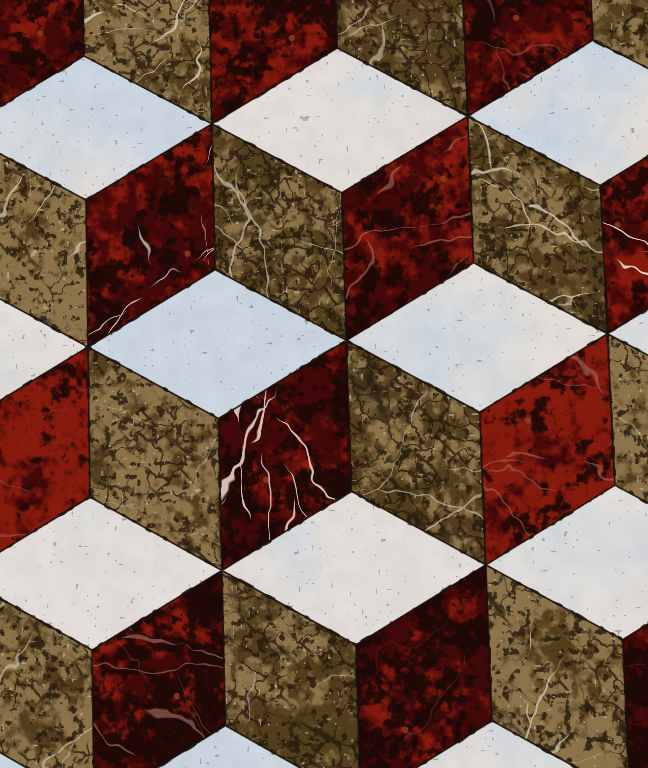
A Shadertoy shader for this pattern:

```glsl
// Draws a worn marble floor of tumbling blocks: white, red and olive rhombi in slight perspective.

const int WHITE = 0, RED = 1, OLIVE = 2;
const float STRIP_WIDTH = 0.167;   // width of one tile, in canvas heights
const float SLANT_SCALE = 0.244;   // lattice row offset to distance from a slanted joint
const float ROW_ASPECT = 1.68;     // lattice row height over strip width

struct Tile { int kind; vec2 id; vec2 local; float edge; };

float hash(vec2 p) {
    vec3 q = fract(p.xyx * 0.1031);
    q += dot(q, q.yzx + 33.33);
    return fract((q.x + q.y) * q.z);
}

vec2 hash2(vec2 p) { return vec2(hash(p), hash(p + 57.3)); }

float noise(vec2 p) {
    vec2 i = floor(p), f = fract(p);
    f = f * f * (3.0 - 2.0 * f);
    return mix(mix(hash(i), hash(i + vec2(1, 0)), f.x),
               mix(hash(i + vec2(0, 1)), hash(i + vec2(1, 1)), f.x), f.y);
}

float fbm(vec2 p) {
    float sum = 0.0, amp = 0.533;
    for (int i = 0; i < 4; i++) {
        sum += amp * noise(p);
        p = mat2(1.6, 1.2, -1.2, 1.6) * p + 3.7;
        amp *= 0.5;
    }
    return sum;
}

// Gap between the two nearest scattered points: zero on cell borders
float cellBorder(vec2 p) {
    vec2 cell = floor(p), near = vec2(9.0);
    for (int y = -1; y <= 1; y++)
    for (int x = -1; x <= 1; x++) {
        vec2 c = cell + vec2(x, y);
        float d = length(c + hash2(c) - p);
        near = d < near.x ? vec2(d, near.x) : vec2(near.x, min(near.y, d));
    }
    return near.y - near.x;
}

// Broken, wandering mineral veins across one tile
float veins(vec2 p, vec2 id, float maxWidth, float px) {
    float ink = 0.0, heading = 3.14 * hash(id + 2.5);
    for (int i = 0; i < 7; i++) {
        vec2 seed = id * 3.0 + float(i) * vec2(7.3, 13.1);
        float angle = heading + 1.5 * (hash(seed) - 0.5);
        vec2 dir = vec2(cos(angle), sin(angle));
        float wander = 0.22 * noise(p * 3.0 + seed) + 0.05 * noise(p * 13.0 + seed) - 0.13;
        float d = abs(dot(p, vec2(-dir.y, dir.x)) - 1.2 * (hash(seed + 4.0) - 0.5) + wander);
        float breaks = smoothstep(0.35, 0.75, noise(vec2(dot(p, dir) * 3.5, 0.0) + seed));
        float width = maxWidth * breaks * (0.15 + pow(hash(seed + 9.0), 3.0));
        float line = 1.0 - smoothstep(width - 0.5 * px, width + 0.7 * px, d);
        ink = max(ink, line * smoothstep(0.0, 0.004, width));
    }
    return ink;
}

// Each strip stacks half white, red, half white, olive; odd strips shift by one row
Tile findTile(vec2 g) {
    float strip = floor(g.x), f = g.x - strip, shift = mod(strip, 2.0);
    float q = g.y - shift - f / 3.0;
    float row = floor(q / 2.0);
    q -= 2.0 * row;
    vec2 id = vec2(strip, 2.0 * row + shift);
    float a = (2.0 - 2.0 * f) / 3.0, b = a + 2.0 / 3.0, c = 4.0 / 3.0;
    float side = min(f, 1.0 - f) * STRIP_WIDTH;
    vec2 inStrip = vec2(f - 0.5, q + f / 3.0);
    vec2 aspect = vec2(1.0, ROW_ASPECT);
    if (q < a) return Tile(WHITE, id, g * aspect, min(q, a - q) * SLANT_SCALE);
    if (q < b) return Tile(RED, id + 31.0, (inStrip - vec2(0, 0.833)) * aspect,
                           min(side, min(q - a, b - q) * SLANT_SCALE));
    if (q < c) return Tile(WHITE, id + 1.0, g * aspect, min(q - b, c - q) * SLANT_SCALE);
    return Tile(OLIVE, id + 67.0, (inStrip - vec2(0, 1.833)) * aspect,
                min(side, min(q - c, 2.0 - q) * SLANT_SCALE));
}

vec3 whiteStone(vec2 p, vec2 id) {
    float warmth = fbm(p * 1.3 + id * 5.0) + 0.5 * (hash(id) - 0.5);
    vec3 col = mix(vec3(0.79, 0.83, 0.87), vec3(0.88, 0.86, 0.84), smoothstep(0.25, 0.7, warmth));
    col *= 0.97 + 0.06 * fbm(p * 9.0);
    return col * (1.0 - 0.25 * smoothstep(0.9, 0.98, noise(p * 36.0)));
}

vec3 redStone(vec2 p, vec2 id, float px) {
    vec2 s = p + 40.0 * hash2(id);
    float tone = 0.24 * (hash(id + 5.0) - 0.5);
    float cloud = 0.5 * (fbm(s * 3.0) + fbm(s * 14.0)) + tone;
    float soot = 0.5 * (fbm(s * 5.0 + 9.0) + fbm(s * 19.0)) - 0.6 * tone;
    vec3 col = mix(vec3(0.25, 0.03, 0.03), vec3(0.52, 0.10, 0.05), smoothstep(0.38, 0.62, cloud));
    col = mix(col, vec3(0.10, 0.03, 0.02), 0.9 * smoothstep(0.48, 0.62, soot));
    float spot = length(p - 0.8 * (hash2(id + 3.0) - 0.5));
    col = mix(col, vec3(0.55, 0.25, 0.11), 0.8 * (1.0 - smoothstep(0.02, 0.02 + px, spot)));
    float strength = pow(hash(id + 8.0), 2.0);
    float vein = veins(p, id, 0.004 + 0.026 * strength, px);
    return mix(col, mix(vec3(0.55, 0.25, 0.18), vec3(0.90, 0.84, 0.80), strength), vein * (0.3 + 0.7 * strength));
}

vec3 oliveStone(vec2 p, vec2 id, float px) {
    vec2 s = p + 40.0 * hash2(id);
    float tone = 0.2 * (hash(id + 5.0) - 0.5);
    float cloud = 0.5 * (fbm(s * 3.0) + fbm(s * 16.0)) + tone;
    vec3 col = mix(vec3(0.32, 0.24, 0.11), vec3(0.55, 0.45, 0.29), smoothstep(0.38, 0.58, cloud));
    float border = cellBorder(s * 6.0 + 1.5 * fbm(s * 7.0));
    float crack = (1.0 - smoothstep(0.02, 0.16, border)) * smoothstep(0.35, 0.6, fbm(s * 4.0 + 7.0) - tone);
    float pits = smoothstep(0.58, 0.72, fbm(s * 22.0 + 5.0));
    col = mix(col, vec3(0.13, 0.09, 0.04), 0.8 * max(crack, pits));
    col = mix(col, vec3(0.80, 0.76, 0.65), 0.6 * smoothstep(0.88, 0.97, noise(s * 32.0)));
    float strength = hash(id + 8.0);
    return mix(col, vec3(0.84, 0.81, 0.73), veins(p, id, 0.006 + 0.014 * strength, px) * (0.35 + 0.6 * strength));
}

void mainImage(out vec4 fragColor, in vec2 fragCoord) {
    float pixel = 1.0 / iResolution.y;
    vec2 p = vec2(fragCoord.x, iResolution.y - fragCoord.y) * pixel;

    // Perspective from floor lattice to canvas, inverted
    mat3 floorToCanvas = mat3(0.1638, -0.0053, -0.00245, 0.0021, 0.2774, -0.01504, 0.1094, 0.0729, 1.0);
    vec3 g = inverse(floorToCanvas) * vec3(p, 1.0);
    Tile tile = findTile(g.xy / g.z);

    float px = pixel / STRIP_WIDTH;
    vec3 col = tile.kind == WHITE ? whiteStone(tile.local, tile.id)
             : tile.kind == RED ? redStone(tile.local, tile.id, px) : oliveStone(tile.local, tile.id, px);

    // Dark joints with small chips
    float joint = max(0.0010 + 0.0012 * smoothstep(0.5, 0.9, noise(p * 130.0)), 0.5 * pixel);
    float grout = 1.0 - clamp((tile.edge - joint) / pixel + 0.5, 0.0, 1.0);
    fragColor = vec4(mix(col, vec3(0.09, 0.06, 0.04), 0.92 * grout), 1.0);
}
```
